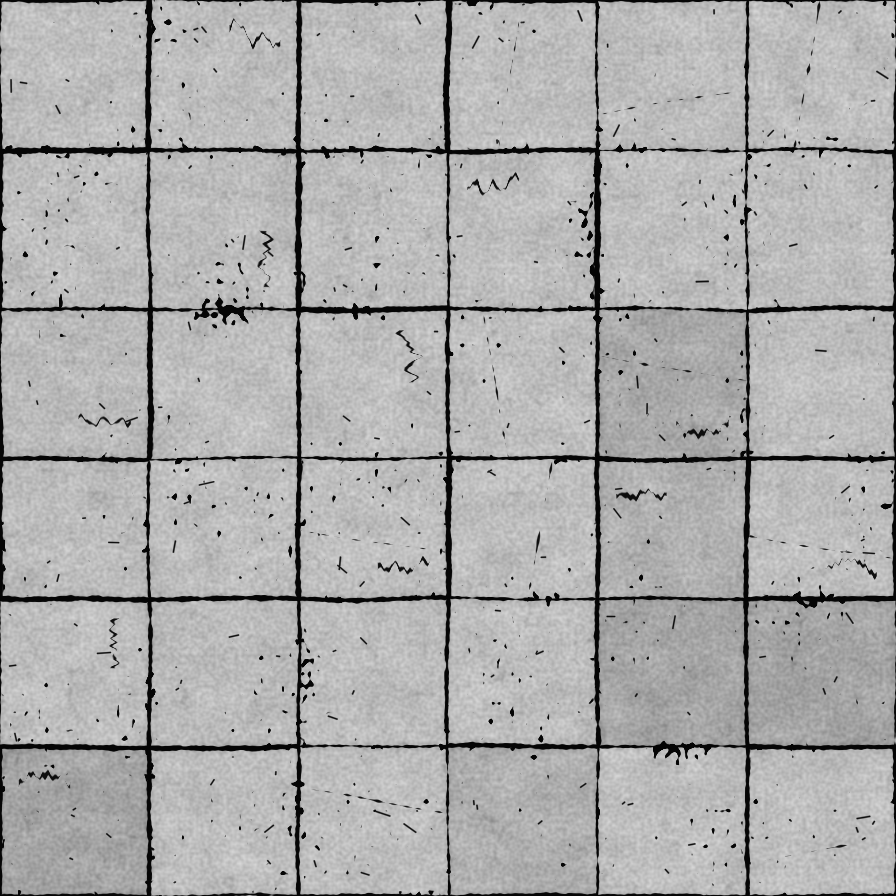
Reproduce this texture procedurally as a WebGL 1 fragment shader.

```glsl
precision highp float;
uniform vec2 u_resolution;

// Six by six worn grey stone tiles with ragged black joints.
// Joints come from a warped grid; gradient noise gives the mottling, grain and chips,
// and hashes per tile choose its shade, dashed hairlines, cracks and short nicks.

float hash(vec2 p) {
  vec3 q = fract(p.xyx * 0.1031);
  q += dot(q, q.yzx + 33.33);
  return fract((q.x + q.y) * q.z);
}

float cornerSlope(vec2 cell, vec2 offset) {
  float angle = 6.2832 * hash(cell);
  return dot(vec2(cos(angle), sin(angle)), offset);
}

// Gradient noise, roughly -0.7 to 0.7
float noise(vec2 p) {
  vec2 i = floor(p), f = fract(p);
  vec2 u = f * f * f * (f * (f * 6.0 - 15.0) + 10.0);
  vec2 x = vec2(1.0, 0.0);
  return mix(mix(cornerSlope(i, f), cornerSlope(i + x, f - x), u.x),
             mix(cornerSlope(i + x.yx, f - x.yx), cornerSlope(i + 1.0, f - 1.0), u.x), u.y);
}

float fbm(vec2 p) {
  float sum = 0.0, gain = 0.6;
  for (int i = 0; i < 4; i++) {
    sum += gain * noise(p);
    p = p * 2.1 + 13.7;
    gain *= 0.6;
  }
  return sum;
}

float segment(vec2 p, vec2 halfSpan) {
  float t = clamp(dot(p, halfSpan) / dot(halfSpan, halfSpan), -1.0, 1.0);
  return length(p - t * halfSpan);
}

void main() {
  vec2 p = gl_FragCoord.xy / u_resolution;
  float px = 1.0 / min(u_resolution.x, u_resolution.y);

  // Grid with slightly uneven rows and wandering joints
  vec2 g = p * 6.0;
  g.y += 0.093 * exp(-pow(abs(p.y - 0.57) / 0.16, 2.0));
  g += 0.022 * vec2(noise(p * 9.0), noise(p * 9.0 + 40.0));
  vec2 tile = mod(floor(g), 6.0);
  vec2 joint = mod(floor(g + 0.5), 6.0);

  // Joints: each side of a tile has its own width
  vec2 gap = abs(fract(g + 0.5) - 0.5) / 6.0;
  gap -= 0.001 + 0.0023 * vec2(hash(vec2(joint.x, tile.y) + 20.0),
                               hash(vec2(tile.x, joint.y) + 50.0));
  float edge = min(gap.x, gap.y) + 0.0018 * noise(p * 60.0) + 0.0012 * noise(p * 170.0);
  float ink = 1.0 - smoothstep(-0.7 * px, 0.7 * px, edge);

  // Chips along the joints and four bruised spots
  float wear = 0.42 * exp(-max(edge, 0.0) / 0.004) * smoothstep(-0.1, 0.3, noise(p * 14.0));
  for (int i = 0; i < 2; i++) {
    float k = float(i);
    vec2 upright = (p - vec2(0.655 - 0.313 * k, 0.753 - 0.495 * k)) / vec2(0.013, 0.04);
    vec2 level = (p - vec2(0.247 + 0.502 * k, 0.648 - 0.488 * k)) / vec2(0.045, 0.014);
    wear += 0.5 * (exp(-dot(upright, upright)) + exp(-dot(level, level)));
  }
  float grit = noise(p * vec2(125.0, 100.0)) + 0.35 * noise(p * 8.0) + wear - 0.56;
  ink = max(ink, smoothstep(-50.0 * px, 50.0 * px, grit));

  // Tile coordinates, mirrored and turned by chance
  vec2 q = fract(g) - 0.5;
  q *= sign(vec2(hash(tile + 3.0), hash(tile + 11.0)) - 0.5);
  if (hash(tile + 17.0) > 0.65) q = q.yx;
  float seed = 40.0 * hash(tile + 29.0);

  // Dashed hairline across some tiles
  float hair = abs(q.y - 0.5 * (hash(tile + 31.0) - 0.5) - 0.17 * q.x) / 6.0;
  float mark = hair - 0.004 * noise(vec2(q.x * 14.0, seed)) + 0.0004;
  mark += step(hash(tile + 37.0), 0.65);

  // Wriggling crack near a corner of some tiles
  float path = 0.27 + 0.17 * noise(vec2(q.x * 9.0, seed + 5.3))
             + 0.05 * noise(vec2(q.x * 32.0, seed + 9.1));
  float crack = abs(q.y - path) * 0.11 - 0.0009 - 0.003 * noise(vec2(q.x * 18.0, seed + 2.6));
  crack = max(crack, (abs(q.x - 0.2) - 0.17) / 6.0);
  mark = min(mark, crack + step(hash(tile + 43.0), 0.72));

  // Short nicks
  for (int i = 0; i < 4; i++) {
    vec2 id = tile + 61.0 + 13.0 * float(i);
    vec2 center = 0.88 * (vec2(hash(id), hash(id + 7.0)) - 0.5);
    float angle = 6.2832 * hash(id + 19.0);
    float reach = 0.008 + 0.04 * pow(hash(id + 23.0), 3.0);
    float nick = segment(q - center, reach * vec2(cos(angle), sin(angle))) / 6.0;
    mark = min(mark, nick - 0.0009);
  }
  ink = max(ink, 0.95 * (1.0 - smoothstep(-0.8 * px, 0.8 * px, mark)));

  // Stone: tile shade, cloudy mottling and fine grain
  vec2 stone = p + tile * 7.3;
  float shade = 0.745 - 0.1 * smoothstep(0.6, 0.95, hash(tile + 71.0));
  shade += 0.075 * fbm(stone * 22.0) + 0.03 * noise(stone * vec2(14.0, 45.0));
  shade -= 0.06 * smoothstep(0.1, 0.4, fbm(stone * 30.0 + 9.0)) * smoothstep(-0.2, 0.3, noise(stone * 110.0));
  shade += 0.09 * noise(stone * 235.0) + 0.05 * noise(stone * 130.0);
  shade -= 0.06 * exp(-max(edge, 0.0) / 0.0025);

  gl_FragColor = vec4(vec3(mix(shade, 0.02, ink)), 1.0);
}
```
